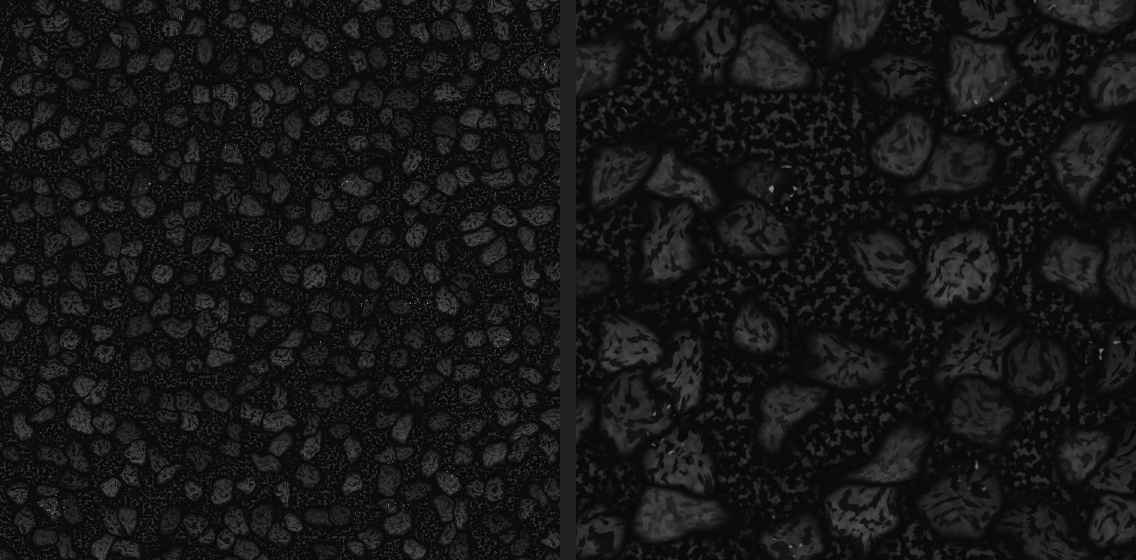
Left: the whole. Right: its middle third, enlarged.
A Shadertoy shader for this texture map:

```glsl
// Dark pebbles with mottled faces and shadowed rims, bedded in fine black grit.

#define PEBBLES_ACROSS 18.5   // grid cells along the canvas height
#define JITTER 0.72           // scatter of pebble centres, in cells
#define WOBBLE 0.20           // irregularity of the outlines
#define MOTTLE_SCALE 8.5      // spots per cell on the pebble faces
#define GRIT_SCALE 185.0      // grains per canvas in the ground
#define SHADOW_TONE 0.040
#define FACE_DARK 0.135
#define FACE_LIGHT 0.245
#define GRIT_TONE 0.175
#define SPARK_TONE 0.45

const float TAU = 6.2831853;

vec2 hash2(vec2 p) {
    vec3 h = fract(p.xyx * vec3(0.1031, 0.1030, 0.0973));
    h += dot(h, h.yzx + 33.33);
    return fract((h.xx + h.yz) * h.zy);
}

// Dot product of an offset with the random unit gradient of a lattice point.
float corner(vec2 lattice, vec2 offset) {
    float a = TAU * hash2(lattice).x;
    return dot(vec2(cos(a), sin(a)), offset);
}

float gradientNoise(vec2 p) {
    vec2 i = floor(p), f = p - i;
    vec2 w = f * f * f * (f * (f * 6.0 - 15.0) + 10.0);
    vec2 e = vec2(1.0, 0.0);
    float low = mix(corner(i, f), corner(i + e, f - e), w.x);
    float high = mix(corner(i + e.yx, f - e.yx), corner(i + 1.0, f - 1.0), w.x);
    return mix(low, high, w.y);
}

float mottle(vec2 p) {
    return gradientNoise(p) + 0.6 * gradientNoise(p * 2.1 + 17.3);
}

struct Pebble {
    float dist;      // signed distance to the outline, in cells
    vec2 local;      // position along the long and short axis
    vec2 offset;     // position from the centre, unrotated
    vec2 id;
};

Pebble pebbleAt(vec2 p, vec2 id) {
    vec2 size = hash2(id + 41.0), shape = hash2(id + 83.0);
    vec2 offset = p - id - 0.5 - JITTER * (hash2(id) - 0.5);
    float a = TAU * shape.x;
    vec2 q = mat2(cos(a), sin(a), -sin(a), cos(a)) * offset;
    vec2 radii = vec2(mix(0.34, 0.66, size.x), mix(0.28, 0.43, size.y));

    // Bend the long ones into beans.
    vec2 bent = q;
    bent.y += 1.3 * (shape.y - 0.5) * (q.x * q.x - 0.08);
    float dist = (length(bent / radii) - 1.0) * min(radii.x, radii.y);
    return Pebble(dist, q, offset, id);
}

void mainImage(out vec4 fragColor, in vec2 fragCoord) {
    vec2 uv = fragCoord / iResolution.y;
    vec2 p = uv * PEBBLES_ACROSS;
    vec2 warped = p + WOBBLE * vec2(gradientNoise(p * 2.3), gradientNoise(p * 2.3 + 51.7));

    // Find the nearest pebble and the distance to the runner-up.
    Pebble top = pebbleAt(warped, floor(warped));
    float second = 9.0;
    for (int y = -1; y <= 1; y++) {
        for (int x = -1; x <= 1; x++) {
            if (x == 0 && y == 0) continue;
            Pebble other = pebbleAt(warped, floor(warped) + vec2(x, y));
            if (other.dist < top.dist) {
                second = top.dist;
                top = other;
            } else {
                second = min(second, other.dist);
            }
        }
    }
    vec2 look = hash2(top.id + 127.0);

    // Grit: thin pale grains on black, fading into the shadow round each pebble.
    float grain = mottle(uv * GRIT_SCALE);
    float grit = mix(SHADOW_TONE, GRIT_TONE, smoothstep(-0.06, 0.42, grain));
    float shadowWidth = 0.16 + 0.22 * gradientNoise(p * 0.9 + 9.0);
    float ground = mix(SHADOW_TONE, grit, smoothstep(-0.03, max(shadowWidth, 0.05), top.dist));

    // Face: dark elongated spots on a grey dome, brighter towards its lower side.
    float spots = mottle(top.local * MOTTLE_SCALE * vec2(0.8, 1.15) + top.id * 13.7);
    float clear = smoothstep(-0.28, 0.06, spots);
    float face = mix(FACE_DARK, FACE_LIGHT, look.x);
    face *= 1.0 - 0.55 * top.offset.y;
    face *= mix(1.0, mix(0.28, 1.0, clear), mix(0.45, 1.0, sqrt(look.y)));
    face *= 0.95 + 0.35 * grain;

    // Rounded rims and the creases where pebbles touch.
    float rim = 1.0 - smoothstep(-0.13, 0.0, top.dist);
    float crease = smoothstep(0.0, 0.13, second - top.dist);
    face = mix(SHADOW_TONE, face, rim * crease);
    float inside = 1.0 - smoothstep(-0.03, 0.02, top.dist);
    float tone = mix(ground, face, inside);

    // Rare clusters of bright mineral sparks.
    float cluster = smoothstep(0.30, 0.52, gradientNoise(uv * 14.0 + 3.1));
    tone += SPARK_TONE * cluster * smoothstep(0.30, 0.55, gradientNoise(uv * 230.0));

    fragColor = vec4(vec3(clamp(tone, 0.02, 1.0)), 1.0);
}
```
